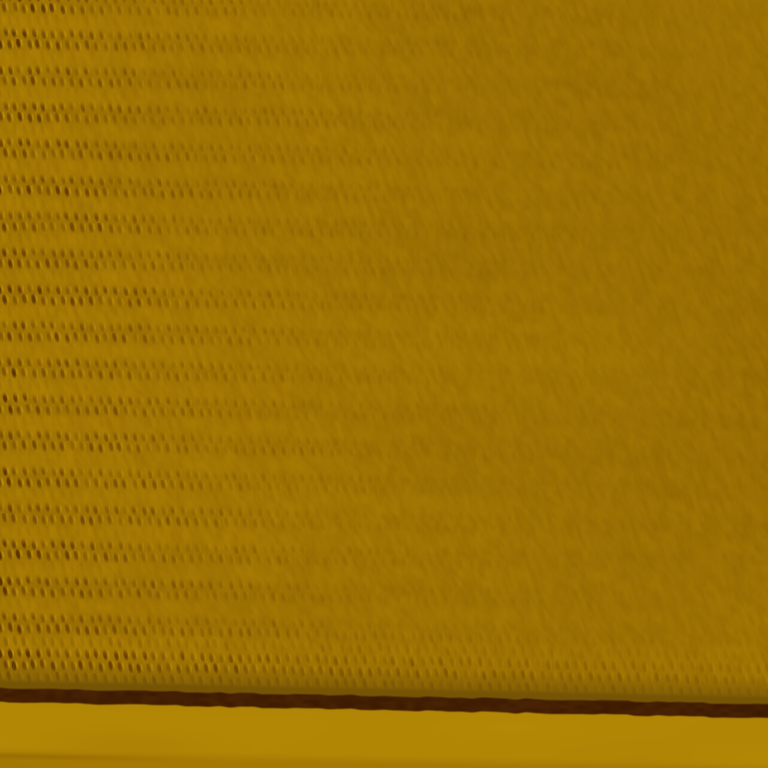
Give the GLSL for this texture, as a Shadertoy shader.

```glsl
const vec3 CLOTH = vec3(0.62, 0.45, 0.01);
const vec3 CLOTH_SHADE = vec3(0.58, 0.41, 0.01);
const vec3 HOLE = vec3(0.33, 0.18, 0.02);
const vec3 RIM = vec3(0.46, 0.33, 0.02);
const vec3 GAP = vec3(0.26, 0.12, 0.01);
const vec3 RAIL = vec3(0.69, 0.52, 0.02);

const float BANDS = 21.05;       // mesh bands over the canvas height
const float ROWS_PER_BAND = 3.0;
const float COLUMNS = 80.0;      // holes over the canvas width
const float SLOPE = 0.021;
const float GAP_LOW = 0.086;
const float GAP_HIGH = 0.104;
const float RIM_HIGH = 0.114;

float hash(vec2 p) {
    vec3 q = fract(vec3(p.xyx) * 0.1031);
    q += dot(q, q.yzx + 33.33);
    return fract((q.x + q.y) * q.z);
}

float noise(vec2 p) {
    vec2 i = floor(p), f = fract(p);
    f = f * f * (3.0 - 2.0 * f);
    return mix(mix(hash(i), hash(i + vec2(1, 0)), f.x),
               mix(hash(i + vec2(0, 1)), hash(i + vec2(1, 1)), f.x), f.y);
}

float stepUp(float edge, float x, float soft) {
    return smoothstep(edge - soft, edge + soft, x);
}

// Staggered slanted slots: x is the hole mask, y the raised strand beside it
vec2 mesh(vec2 p) {
    float row = floor(p.y);
    p.x += 0.5 * mod(row, 2.0);
    vec2 id = vec2(floor(p.x), row);
    vec2 q = fract(p) - 0.5;
    q.x += 0.22 * q.y + 0.22 * (hash(id) - 0.5);
    q.y += 0.25 * (hash(id + 41.0) - 0.5);
    float depth = mix(0.35, 1.0, hash(id + 87.0));
    float hole = 1.0 - smoothstep(0.35, 1.15, length(q / vec2(0.27, 0.52)));
    float strand = 1.0 - smoothstep(0.2, 1.0, length((q - vec2(0.36, 0.1)) / vec2(0.22, 0.5)));
    return vec2(hole * depth, strand);
}

// Mesh contrast: banded and fading to the right, even along the hem
float meshStrength(vec2 p) {
    float band = 0.5 + 0.5 * cos(6.2832 * (p.y * BANDS + 0.04));
    float patches = 0.6 + 0.8 * noise(p * vec2(14.0, 24.0));
    float body = mix(0.1, 1.0, smoothstep(0.1, 0.85, band)) * exp(-4.6 * p.x);
    float hem = 1.0 - smoothstep(RIM_HIGH, 0.205, p.y);
    return body * patches * 0.85 + hem * mix(0.5, 0.22, p.x);
}

vec3 fabric(vec2 p) {
    float band = 0.5 + 0.5 * cos(6.2832 * (p.y * BANDS + 0.04));
    float fade = exp(-2.6 * p.x);
    float shade = 0.3 * band * fade + 0.45 * smoothstep(0.35, 1.0, p.x) * smoothstep(0.15, 0.4, p.y);
    shade += 0.5 * (noise(p * vec2(5.0, 9.0)) - 0.5);
    vec3 color = mix(CLOTH, CLOTH_SHADE, clamp(shade, 0.0, 1.0));
    color += vec3(0.03, 0.028, 0.003) * (1.0 - band) * fade;

    // Fine slanted weave
    vec2 weave = vec2(p.x + 0.35 * p.y, p.y) * vec2(150.0, 75.0);
    float grain = noise(weave) + 0.5 * noise(weave * 1.9) - 0.75;
    color += vec3(0.035, 0.032, 0.004) * grain;

    vec2 holes = mesh(p * vec2(COLUMNS, BANDS * ROWS_PER_BAND));
    float strength = meshStrength(p);
    color += vec3(0.1, 0.09, 0.02) * holes.y * strength;
    color = mix(color, HOLE, clamp(holes.x * strength * 1.1, 0.0, 0.9));

    // Cloth turning under at the hem
    return mix(color, RIM, 0.6 * (1.0 - smoothstep(RIM_HIGH, 0.145, p.y)));
}

vec3 rail(vec2 p) {
    float mottling = noise(p * vec2(6.0, 30.0)) - 0.5;
    vec3 color = RAIL + vec3(0.025, 0.025, 0.004) * mottling;
    float lower = 1.0 - smoothstep(0.012, 0.03, p.y);
    color = mix(color, CLOTH, 0.7 * lower);
    float crease = 1.0 - smoothstep(0.0, 0.006, abs(p.y - 0.016));
    return mix(color, CLOTH_SHADE, 0.6 * crease * (1.0 - smoothstep(0.05, 0.3, p.x)));
}

void mainImage(out vec4 fragColor, in vec2 fragCoord) {
    vec2 uv = fragCoord / iResolution.xy;
    vec2 p = vec2(uv.x, uv.y + SLOPE * uv.x);
    float soft = max(0.0018, 1.0 / iResolution.y);
    float wobble = 0.002 * (noise(vec2(p.x * 70.0, 3.0)) - 0.5);

    // Stack from the bottom: rail, dark gap, rolled rim, fabric
    vec3 gap = GAP + 0.05 * (noise(p * vec2(90.0, 200.0)) - 0.5) * vec3(1.0, 0.7, 0.1);
    vec3 color = mix(rail(p), gap, stepUp(GAP_LOW + wobble, p.y, soft));
    color = mix(color, RIM, stepUp(GAP_HIGH + wobble, p.y, soft));
    color = mix(color, fabric(p), stepUp(RIM_HIGH, p.y, 2.0 * soft));
    fragColor = vec4(clamp(color, 0.0, 1.0), 1.0);
}
```
